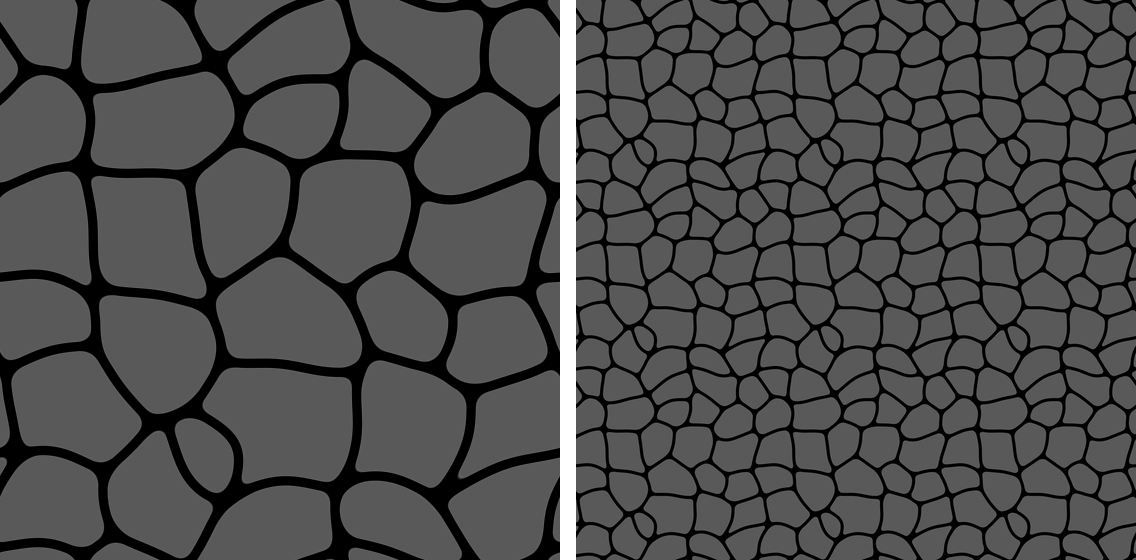
Left: one tile. Right: repeated 3 by 3.
Reproduce this pattern procedurally as a Shadertoy shader.

```glsl
// Flat grey crazy paving divided by black joints of even width.
// A wrapping, weighted Voronoi diagram gives the stones arc-shaped sides;
// layered sines bend the plane so that the joints wander a little.

const float TAU = 6.2831853;
const vec2 GRID = vec2(5.0, 6.0);   // stones per tile

vec3 hash3(vec2 cell) {
    vec3 v = fract(cell.xyx * vec3(0.1031, 0.1030, 0.0973) + 0.137);
    v += dot(v, v.yxz + 33.33);
    return fract((v.xxy + v.yzz) * v.zyx * 7.31);
}

// Site of a stone (xy) and its reach (z); larger reach bulges outwards.
vec3 stoneSite(vec2 cell) {
    vec3 h = hash3(mod(cell, GRID));
    return vec3((cell + 0.14 + 0.72 * h.xy) / GRID, 0.82 + 0.4 * h.z);
}

// Weighted distance to a site (x) and its gradient (yz).
vec3 siteField(vec2 p, vec3 site) {
    vec2 d = p - site.xy;
    float len = max(length(d), 1e-5);
    return vec3(len, d / len) / site.z;
}

float smoothMin(float a, float b, float k) {
    float h = max(k - abs(a - b), 0.0);
    return min(a, b) - h * h / (4.0 * k);
}

// Distance to the nearest joint, measured on the unbent canvas.
float jointDistance(vec2 p) {
    // Bend the plane and keep the slopes of the bend.
    vec2 slow = TAU * (2.0 * p.yx + vec2(0.13, 0.58));
    vec2 quick = TAU * (5.0 * p.yx + vec2(0.71, 0.29));
    vec2 q = p + 0.016 * sin(slow) + 0.005 * sin(quick);
    vec2 slope = TAU * (0.032 * cos(slow) + 0.025 * cos(quick));

    // Find the stone that owns this point.
    vec2 base = floor(q * GRID), owner = base;
    vec3 own = vec3(9.0);
    for (int y = -2; y <= 2; y++)
    for (int x = -2; x <= 2; x++) {
        vec2 cell = base + vec2(x, y);
        vec3 field = siteField(q, stoneSite(cell));
        if (field.x < own.x) {
            own = field;
            owner = cell;
        }
    }

    // Blend the distances to all its sides, which rounds the corners.
    float dist = 1.0;
    for (int y = -2; y <= 2; y++)
    for (int x = -2; x <= 2; x++) {
        vec2 cell = base + vec2(x, y);
        if (cell == owner) continue;
        vec3 gap = siteField(q, stoneSite(cell)) - own;
        vec2 grad = gap.yz + gap.zy * slope.yx;
        dist = smoothMin(dist, gap.x / max(length(grad), 1e-4), 0.022);
    }
    return dist;
}

void mainImage(out vec4 fragColor, in vec2 fragCoord) {
    float d = jointDistance(fragCoord / iResolution.xy) - 0.0083;

    // Black joint, crisp edge and a faint light rim around each stone.
    float stone = smoothstep(-0.0012, 0.0012, d);
    float rim = smoothstep(0.0004, 0.0012, d) * (1.0 - smoothstep(0.0016, 0.0026, d));
    fragColor = vec4(vec3(stone * (0.35 + 0.03 * rim)), 1.0);
}
```
